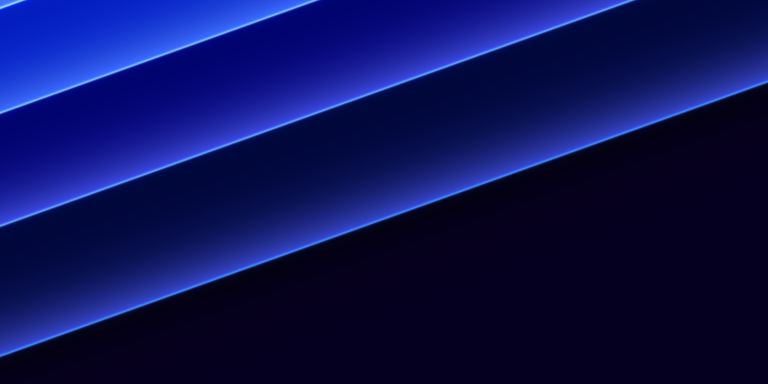
Write a Shadertoy shader that draws this background.

```glsl
// Overlapping diagonal sheets of deepening blue, each with a lit lower rim.
// Sheets are layered from the dark floor upward by signed distance to a
// slanted line; every rim adds a soft inner glow and casts a shadow below.

#define SLOPE 0.3575
#define GLOW_REACH 0.088
#define GLOW_FALLOFF 1.35
#define SHADOW_REACH 0.055
#define RIM_WIDTH 0.0034
#define HALO_REACH 0.010
#define SHEETS 4

const vec3 FLOOR_COLOR = vec3(0.024, 0.000, 0.125);
const vec3 HALO_COLOR = vec3(0.02, 0.10, 0.42);

// Height of each rim at the left side, lowest sheet first
const float RIM_HEIGHT[SHEETS] = float[](0.073, 0.4115, 0.706, 0.979);

const vec3 SHEET_COLOR[SHEETS] = vec3[](
    vec3(0.000, 0.025, 0.230), vec3(0.000, 0.005, 0.440),
    vec3(0.005, 0.110, 0.770), vec3(0.040, 0.200, 0.840));

const vec3 GLOW_COLOR[SHEETS] = vec3[](
    vec3(0.200, 0.250, 0.720), vec3(0.220, 0.260, 0.800),
    vec3(0.220, 0.390, 0.930), vec3(0.260, 0.450, 0.950));

// Distance above a slanted line that meets the left side at the given height
float slantDistance(vec2 p, float height) {
    return (p.y - SLOPE * p.x - height) * inversesqrt(1.0 + SLOPE * SLOPE);
}

void mainImage(out vec4 fragColor, in vec2 fragCoord) {
    vec2 p = fragCoord / iResolution.y;
    float pixel = 1.0 / iResolution.y;
    vec3 color = FLOOR_COLOR;

    for (int i = 0; i < SHEETS; i++) {
        float d = slantDistance(p, RIM_HEIGHT[i]);
        float level = float(i) / float(SHEETS - 1);

        // Shadow on the layer below, strongest on the dark floor
        float shadow = exp(-max(-d, 0.0) / SHADOW_REACH);
        color *= 1.0 - mix(0.80, 0.08, min(level * 3.0, 1.0)) * shadow;

        // Sheet surface, brightening toward its rim
        float glow = exp(-pow(max(d, 0.0) / GLOW_REACH, GLOW_FALLOFF));
        vec3 sheet = mix(SHEET_COLOR[i], GLOW_COLOR[i], glow);
        color = mix(color, sheet, smoothstep(-pixel, pixel, d));

        // Bright rim with a narrow halo
        float rimWidth = max(RIM_WIDTH, 0.8 * pixel);
        float rim = exp(-d * d / (rimWidth * rimWidth));
        vec3 rimColor = mix(vec3(0.25, 0.55, 1.0), vec3(0.62, 0.88, 1.0), level);
        color += HALO_COLOR * 0.5 * exp(-abs(d) / HALO_REACH);
        color = mix(color, rimColor, 0.92 * rim);
    }

    fragColor = vec4(clamp(color, 0.0, 1.0), 1.0);
}
```
